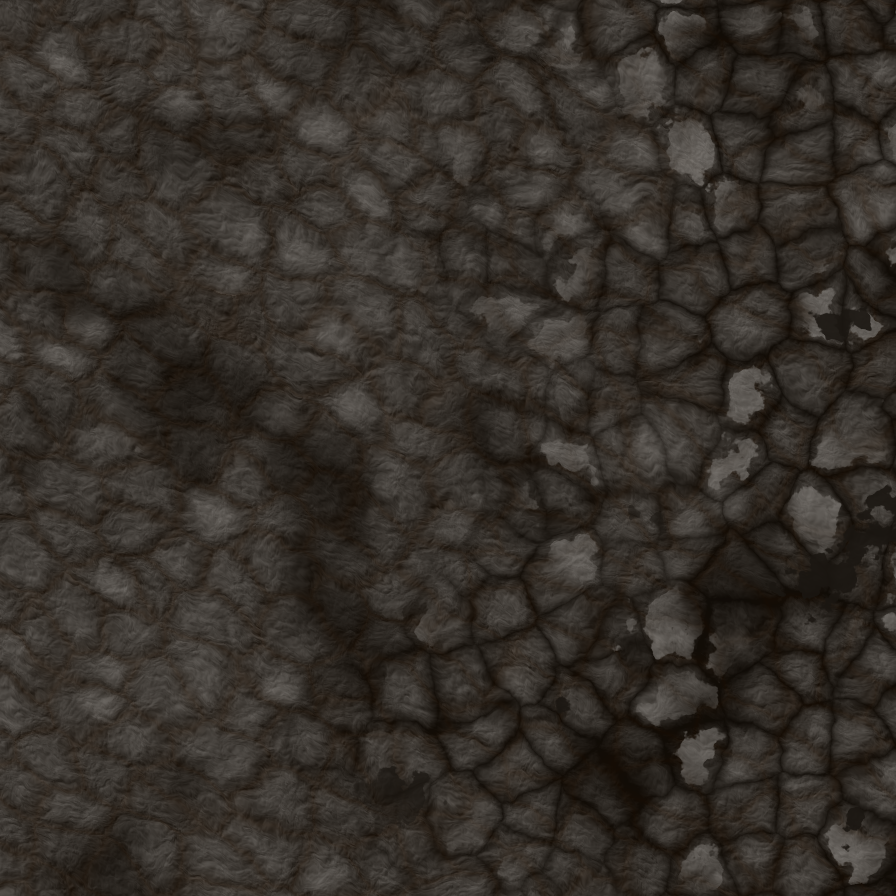
A three.js fragment shader for this texture:

```glsl
// Dark weathered rock: slanted slabs with gritty relief on the left break up
// into sooty, cracked blocks with pale chipped faces on the right.
// Built from gradient noise, cellular distances and a directional height slope.
varying vec2 vUv;

const float BASE_TONE = 0.218;
const float PALE_TONE = 0.40;
const float PIT_TONE = 0.085;
const vec3 WARM_TINT = vec3(0.017, 0.0, -0.019);
const vec3 RUST_TINT = vec3(0.022, 0.004, -0.010);
const vec2 LIGHT_STEP = vec2(-0.0014, 0.0020);

vec2 hash2(vec2 p) {
  vec3 q = fract(p.xyx * vec3(0.1031, 0.1030, 0.0973));
  q += dot(q, q.yzx + 33.33);
  return fract((q.xx + q.yz) * q.zy);
}

float gradientAt(vec2 corner, vec2 offset) {
  return dot(hash2(corner) * 2.0 - 1.0, offset);
}

float gradientNoise(vec2 p) {
  vec2 i = floor(p), f = fract(p);
  vec2 u = f * f * f * (f * (f * 6.0 - 15.0) + 10.0);
  vec2 e = vec2(1.0, 0.0);
  float low = mix(gradientAt(i, f), gradientAt(i + e, f - e), u.x);
  float high = mix(gradientAt(i + e.yx, f - e.yx), gradientAt(i + 1.0, f - 1.0), u.x);
  return mix(low, high, u.y);
}

vec2 rotate(vec2 p, float angle) {
  float c = cos(angle), s = sin(angle);
  return vec2(c * p.x - s * p.y, s * p.x + c * p.y);
}

float fbm(vec2 p) {
  float sum = 0.0, amplitude = 1.0;
  for (int i = 0; i < 4; i++) {
    sum += amplitude * gradientNoise(p);
    p = rotate(p, 0.6) * 2.03 + 11.7;
    amplitude *= 0.5;
  }
  return sum;
}

// Folded noise whose creases read as small splits in the stone
float creases(vec2 p) {
  float sum = 0.0, amplitude = 1.0;
  for (int i = 0; i < 3; i++) {
    sum += amplitude * abs(gradientNoise(p));
    p = rotate(p, 0.9) * 1.9 + 5.3;
    amplitude *= 0.55;
  }
  return sum;
}

// x: gap to the border, y: distance to the centre, z: random value of the cell
vec3 cells(vec2 p) {
  vec2 i = floor(p), f = fract(p);
  float nearest = 8.0, second = 8.0, id = 0.0;
  for (int y = -1; y <= 1; y++) {
    for (int x = -1; x <= 1; x++) {
      vec2 cell = vec2(float(x), float(y));
      vec2 seed = hash2(i + cell + 40.0);
      float d = length(cell + 0.1 + 0.8 * seed - f);
      if (d < nearest) {
        second = nearest;
        nearest = d;
        id = fract(seed.x * 7.3 + seed.y * 3.7);
      } else {
        second = min(second, d);
      }
    }
  }
  return vec3(second - nearest, nearest, id);
}

vec2 warp(vec2 p, float scale, float strength) {
  return p + strength * vec2(fbm(p * scale), fbm(p * scale + 37.0));
}

vec3 slabCells(vec2 p) {
  return cells(rotate(p, 0.6) * vec2(13.0, 20.0));
}

float surfaceHeight(vec2 p) {
  float slab = smoothstep(0.0, 0.45, slabCells(p).x);
  float shard = smoothstep(0.0, 0.4, cells(rotate(p, 0.5) * vec2(27.0, 42.0)).x);
  float grit = creases(rotate(p, 0.5) * vec2(60.0, 85.0));
  return 0.35 * slab + 0.22 * shard + 0.62 * grit;
}

void main() {
  vec2 p = warp(vUv, 8.0, 0.022);
  p = warp(p, 38.0, 0.005);

  // Broad zones
  float broken = smoothstep(-0.22, 0.25, vUv.x - 0.56 + 0.45 * fbm(vUv * 3.0 + 4.0));
  float soot = smoothstep(0.0, 0.5, fbm(vUv * 4.5 + 21.0));
  float cluster = smoothstep(-0.2, 0.2, fbm(vUv * 5.0 + 63.0));
  float jag = fbm(vUv * 42.0 + 9.0);

  // Slabs and grit lit from the upper left
  vec3 slab = slabCells(p);
  float slope = surfaceHeight(p) - surfaceHeight(p + LIGHT_STEP);
  float tone = BASE_TONE + 0.05 * fbm(vUv * 6.0) + 0.035 * jag;
  tone += 0.075 * (smoothstep(0.0, 0.55, slab.x) - 0.5);
  tone += 0.09 * smoothstep(0.6, 1.0, slab.z) * smoothstep(0.5, 0.1, slab.y);
  tone += 0.32 * clamp(slope, -0.3, 0.25);

  // Deep soft cracks between the blocks
  vec3 block = cells(p * 15.0 + 3.0);
  float crack = exp(-5.0 * block.x);
  tone *= 1.0 - mix(0.12, 0.72, broken) * crack;
  tone *= 1.0 - 0.5 * soot;

  // Pale chipped faces
  float face = smoothstep(0.0, 0.12, block.x - 0.24 + 0.55 * jag);
  face *= smoothstep(0.52, 0.72, block.z) * broken * cluster;
  float faceTone = PALE_TONE + 0.10 * fbm(vUv * 20.0) + 0.22 * slope;
  tone = mix(tone, faceTone, 0.85 * face);

  // Flat dark hollows with ragged rims
  float hollow = fbm(vUv * 6.0 + 81.0) + 0.22 * jag;
  float pit = smoothstep(0.43, 0.47, hollow) * broken;
  tone = mix(tone, PIT_TONE, 0.9 * pit);

  // Rust gathers along the slab borders
  float rust = exp(-7.0 * slab.x) * (1.0 - face) * (1.0 - pit);
  vec3 color = vec3(max(tone, 0.045)) + WARM_TINT + RUST_TINT * rust;
  gl_FragColor = vec4(clamp(color, 0.0, 1.0), 1.0);
}
```
